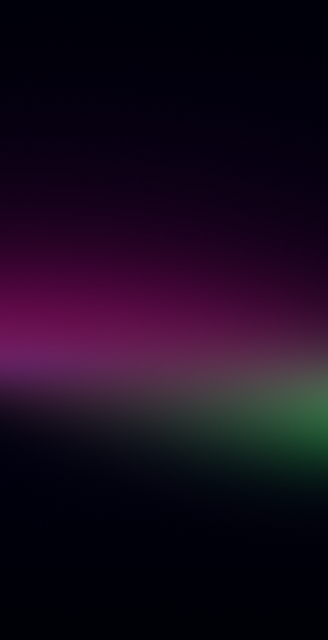
Give the GLSL for this background, as a Shadertoy shader.

```glsl
// Dark night backdrop with a slanted aurora: magenta haze on the left, green glow on the right.

const vec3 NIGHT_LOW  = vec3(0.000, 0.000, 0.027);
const vec3 NIGHT_MID  = vec3(0.002, 0.000, 0.055);
const vec3 NIGHT_HIGH = vec3(0.000, 0.000, 0.036);
const vec3 MAGENTA    = vec3(1.00, 0.05, 0.60);
const vec3 GREEN      = vec3(0.00, 1.00, 0.20);
const vec3 VIOLET     = vec3(0.00, 0.02, 0.07);

// Values at the left edge, the middle and the right edge
const vec3 MAGENTA_HEIGHT = vec3(0.460, 0.455, 0.417);
const vec3 MAGENTA_POWER  = vec3(0.430, 0.380, 0.300);
const vec3 MAGENTA_BELOW  = vec3(0.082, 0.117, 0.105);
const vec3 GREEN_HEIGHT   = vec3(0.427, 0.382, 0.362);
const vec3 GREEN_POWER    = vec3(0.085, 0.190, 0.400);
const vec3 GREEN_WIDTH    = vec3(0.080, 0.095, 0.095);

const float CORE_ABOVE = 0.12;  // reach of the dense part above the band
const float HAZE_ABOVE = 0.25;  // reach of the faint upper haze
const float HAZE_SHARE = 0.40;
const vec2  VIOLET_SPOT = vec2(0.0, 0.43);
const vec2  VIOLET_SIZE = vec2(0.35, 0.04);
const float GRAIN = 0.004;

// Parabola through the left, middle and right values
float arc(vec3 v, float x) {
    return v.x * (1.0 - x) * (1.0 - 2.0 * x)
         + v.y * 4.0 * x * (1.0 - x)
         + v.z * x * (2.0 * x - 1.0);
}

float bell(float d, float width) {
    d /= width;
    return exp(-d * d);
}

float hash(vec2 p) {
    return fract(sin(dot(p, vec2(12.99, 78.23))) * 43758.5);
}

void mainImage(out vec4 fragColor, in vec2 fragCoord) {
    vec2 uv = fragCoord / iResolution.xy;

    // Night sky
    vec3 color = mix(NIGHT_LOW, NIGHT_MID, smoothstep(0.0, 0.3, uv.y));
    color = mix(color, NIGHT_HIGH, smoothstep(0.7, 1.0, uv.y));

    // Magenta band: soft lower edge, long upper haze
    float rise = uv.y - arc(MAGENTA_HEIGHT, uv.x);
    float above = mix(bell(rise, CORE_ABOVE), bell(rise, HAZE_ABOVE), HAZE_SHARE);
    float below = bell(rise, arc(MAGENTA_BELOW, uv.x));
    color += MAGENTA * arc(MAGENTA_POWER, uv.x) * (rise > 0.0 ? above : below);

    // Green glow, strongest at the right edge
    float greenRise = uv.y - arc(GREEN_HEIGHT, uv.x);
    color += GREEN * arc(GREEN_POWER, uv.x) * bell(greenRise, arc(GREEN_WIDTH, uv.x));

    // Violet tint at the left edge
    vec2 spot = (uv - VIOLET_SPOT) / VIOLET_SIZE;
    color += VIOLET * exp(-dot(spot, spot));

    // Fine grain against banding
    color += GRAIN * (hash(floor(uv * vec2(262.0, 512.0))) - 0.5);

    fragColor = vec4(clamp(color, 0.0, 1.0), 1.0);
}
```
